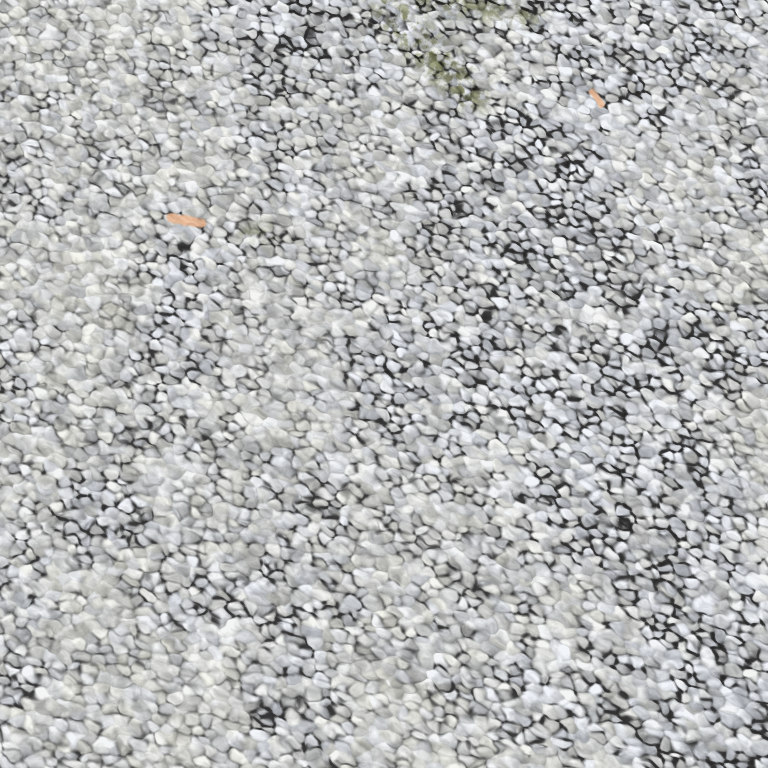
A Shadertoy shader for this texture:

```glsl
vec3 hash3(vec2 p) {
    vec3 q = fract(p.xyx * vec3(0.1031, 0.1030, 0.0973));
    q += dot(q, q.yxz + 33.33);
    return fract((q.xxy + q.yzz) * q.zyx);
}

float noise(vec2 p) {
    vec2 i = floor(p), f = fract(p);
    f = f * f * (3.0 - 2.0 * f);
    return mix(mix(hash3(i).x, hash3(i + vec2(1, 0)).x, f.x),
               mix(hash3(i + vec2(0, 1)).x, hash3(i + 1.0).x, f.x), f.y);
}

float fbm(vec2 p) {
    float sum = 0.0, amp = 0.5;
    for (int i = 0; i < 4; i++) {
        sum += amp * noise(p);
        p = mat2(1.6, 1.2, -1.2, 1.6) * p + 7.3;
        amp *= 0.5;
    }
    return sum / 0.94;
}

float segmentDist(vec2 p, vec2 a, vec2 b) {
    vec2 ab = b - a;
    return length(p - a - ab * clamp(dot(p - a, ab) / dot(ab, ab), 0.0, 1.0));
}

// x: distance to the seam, y: distance to a junction, z: stone tone, w: stone tint
vec4 stones(vec2 p) {
    vec2 cell = floor(p);
    vec3 nearest = vec3(9.0);
    vec3 blend = vec3(0.0);
    for (int y = -2; y <= 2; y++)
    for (int x = -2; x <= 2; x++) {
        vec2 id = cell + vec2(x, y);
        vec3 rnd = hash3(id + 90.0);
        vec2 toStone = id + 0.5 + 0.95 * (rnd.xy - 0.5) - p;
        float d = length(toStone);
        if (d < nearest.x) nearest = vec3(d, nearest.xy);
        else if (d < nearest.y) nearest = vec3(nearest.x, d, nearest.y);
        else nearest.z = min(nearest.z, d);
        float light = rnd.z - 0.5 - 0.6 * dot(toStone, vec2(-0.4, 0.9));
        blend += exp(-12.0 * d * d) * vec3(light, fract(rnd.z * 17.0), 1.0);
    }
    return vec4(nearest.yz - nearest.x, blend.xy / blend.z);
}

// Short flat chip with softened edges
float chip(vec2 uv, vec2 a, vec2 b, float radius) {
    float d = segmentDist(uv, a, b) + 0.003 * (noise(uv * 150.0) - 0.5);
    return 1.0 - smoothstep(radius - 0.002, radius + 0.002, d);
}

void mainImage(out vec4 fragColor, in vec2 fragCoord) {
    vec2 uv = fragCoord / iResolution.xy;

    // Stones shrink slightly with distance and lean a little to the lower right
    vec2 ground = vec2((uv.x - 0.5) * (62.0 + 16.0 * uv.y), uv.y * (68.0 + 10.0 * uv.y));
    vec2 warp = vec2(noise(ground * 1.3), noise(ground * 1.3 + 41.0)) - 0.5;
    vec2 p = mat2(0.98, 0.14, 0.2, 1.1) * ground + 0.5 * warp;
    vec4 stone = stones(p);

    // Loose gravel is deep and contrasty, dusty ground is flat
    float across = (uv.x + 0.55 * uv.y - 1.03) / 0.17;
    float loose = fbm(uv * vec2(8.0, 9.0) + 3.0) + 0.26 * exp(-across * across)
                + 0.2 * uv.x * smoothstep(0.75, 1.0, uv.y);
    loose = smoothstep(0.15, 1.0, loose);

    // Seams open and close irregularly along each stone
    float depth = smoothstep(0.25, 0.8, noise(p * 0.95 + 19.0));
    float seam = 1.0 - smoothstep(0.0, 0.5, stone.x);
    float pit = 1.0 - smoothstep(0.0, 0.55, stone.y);
    float grain = fbm(p * 1.5 + 60.0) - 0.5;

    float tone = 0.822 + stone.z * mix(0.17, 0.24, loose) + 0.36 * grain;
    tone -= seam * mix(0.1, 0.24, loose) * (0.15 + 1.1 * depth);
    tone -= pit * mix(0.16, 0.72, loose) * (0.08 + 1.1 * depth);
    tone = max(tone, 0.2 + 0.15 * tone);
    tone = min(tone, 0.96);

    // Cool stones among warm dust
    float cool = clamp(0.8 * stone.w + 0.5 * loose - 0.05, 0.0, 1.0);
    vec3 color = tone + mix(vec3(0.006, 0.008, -0.022), vec3(-0.012, 0.0, 0.022), cool)
                      * smoothstep(0.2, 0.7, tone);

    // Moss in the gaps near the far edge
    float mossDist = min(segmentDist(uv, vec2(0.51, 0.985), vec2(0.61, 0.88)),
                         segmentDist(uv, vec2(0.55, 1.0), vec2(0.69, 0.98)) + 0.012);
    mossDist = min(mossDist, segmentDist(uv, vec2(0.32, 0.698), vec2(0.35, 0.695)) + 0.02);
    float moss = smoothstep(0.045, 0.0, mossDist) * smoothstep(0.35, 0.65, fbm(uv * 110.0));
    color = mix(color, vec3(0.42, 0.43, 0.3) * (1.5 * tone - 0.15), 0.9 * moss);

    // Two dry leaf chips
    float leaf = max(chip(uv, vec2(0.223, 0.716), vec2(0.262, 0.710), 0.006),
                     chip(uv, vec2(0.771, 0.880), vec2(0.784, 0.864), 0.004));
    color = mix(color, vec3(0.91, 0.72, 0.58) + 0.2 * grain, 0.9 * leaf);

    fragColor = vec4(color, 1.0);
}
```
